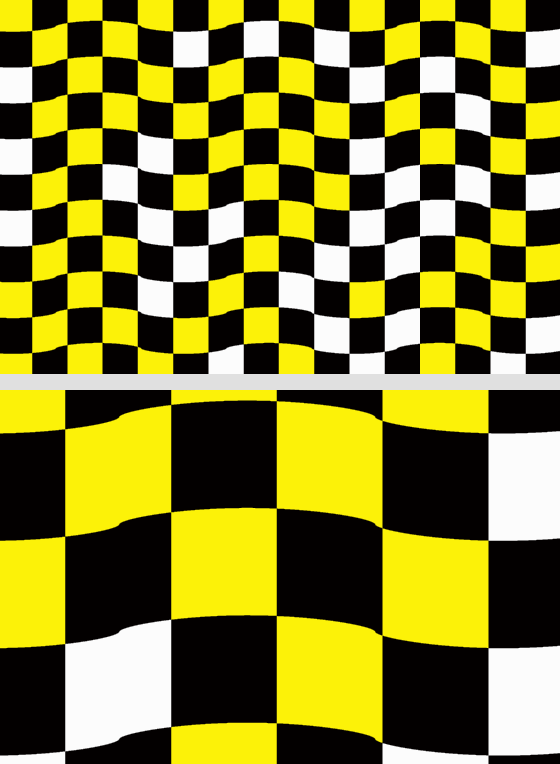
Top: the whole. Bottom: its middle third, enlarged.
This pattern is drawn by a WebGL 2 fragment shader. Its source:

```glsl
#version 300 es
precision highp float;
// Wavy checkerboard of black squares alternating with yellow and some white ones.

uniform vec2 u_resolution;
out vec4 fragColor;

const float TAU = 6.2831853;
const vec3 BLACK  = vec3(0.01, 0.0, 0.0);
const vec3 YELLOW = vec3(0.99, 0.95, 0.03);
const vec3 WHITE  = vec3(0.99);

const vec2 CELLS = vec2(15.88, 10.45);  // cells across and down the canvas
const float COLUMN_SHIFT = 0.09;        // part of the first column cut off
const float WAVE_PERIOD = 4.84;         // in columns
const float CREST = 7.72;               // column position of one crest
const float WAVE_HEIGHT = 0.153;        // in rows
const float FIRST_LINE = 0.735;         // mean depth of the first row line
const int SAMPLES = 4;

float hash(vec2 p) {
    vec3 q = fract(vec3(p.xyx) * vec3(0.1031, 0.1030, 0.0973));
    q += dot(q, q.yzx + 33.33);
    return fract((q.x + q.y) * q.z);
}

float crestWave(float x) {
    return cos(TAU * (x - CREST) / WAVE_PERIOD);
}

// Flattened cosine that drops in a short step between crest and trough
float steppedWave(float x) {
    float c = crestWave(x);
    return sign(c) * pow(abs(c), 0.6);
}

// Colour of one cell; white is likelier in the troughs
vec3 cellColor(vec2 cell) {
    if (mod(cell.x + cell.y, 2.0) > 0.5) return BLACK;
    float whiteChance = 0.33 - 0.15 * crestWave(cell.x + 0.5);
    return hash(cell + vec2(3.0, 17.0)) < whiteChance ? WHITE : YELLOW;
}

// uv runs from the lower left; rows are counted from the top
vec3 checker(vec2 uv) {
    vec2 p = vec2(uv.x, 1.0 - uv.y) * CELLS;
    p.x += COLUMN_SHIFT;
    p.y += 1.0 - FIRST_LINE + WAVE_HEIGHT * steppedWave(p.x);
    return cellColor(floor(p));
}

void main() {
    // Average a grid of samples slightly wider than a pixel for soft edges
    vec3 sum = vec3(0.0);
    for (int j = 0; j < SAMPLES; j++) {
        for (int i = 0; i < SAMPLES; i++) {
            vec2 offset = (vec2(i, j) + 0.5) / float(SAMPLES) - 0.5;
            sum += checker((gl_FragCoord.xy + 1.3 * offset) / u_resolution);
        }
    }
    fragColor = vec4(sum / float(SAMPLES * SAMPLES), 1.0);
}
```
